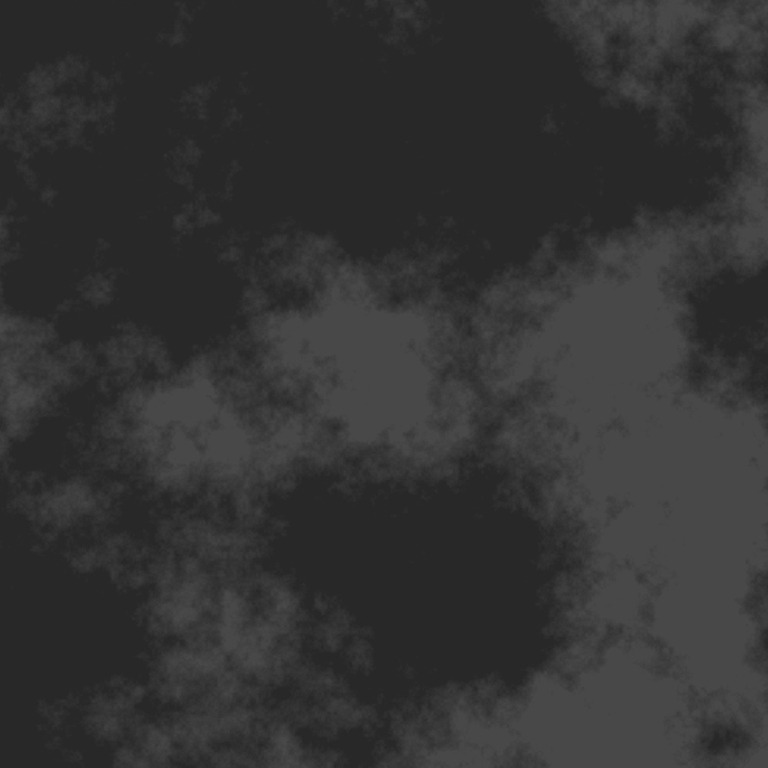
Reproduce this texture procedurally as a three.js fragment shader.

```glsl
// Soft grey clouds with ragged, wispy edges over a flat charcoal ground.
varying vec2 vUv;

const vec3 CHARCOAL = vec3(0.157);
const vec3 CLOUD_GREY = vec3(0.284);
const float CLOUD_CELLS = 3.6;
const vec2 FIELD_ORIGIN = vec2(1.0, -1.0);
const float ROUGHNESS = 0.69;
const int OCTAVES = 8;

// Integer permutation hash, exact in single precision
float permute(float n) {
  return mod((34.0 * n + 1.0) * n, 289.0);
}

float hash(vec2 cell) {
  cell = mod(cell, 289.0);
  return permute(mod(permute(cell.x) + cell.y, 289.0)) / 289.0;
}

// Smoothly interpolated lattice noise, 0 to 1
float valueNoise(vec2 p) {
  vec2 cell = floor(p);
  vec2 f = fract(p);
  vec2 w = f * f * (3.0 - 2.0 * f);
  float bottom = mix(hash(cell), hash(cell + vec2(1.0, 0.0)), w.x);
  float top = mix(hash(cell + vec2(0.0, 1.0)), hash(cell + vec2(1.0, 1.0)), w.x);
  return mix(bottom, top, w.y);
}

// Layered noise, normalised to 0 to 1
float fbm(vec2 p, float gain) {
  float sum = 0.0;
  float total = 0.0;
  float amplitude = 1.0;
  for (int i = 0; i < OCTAVES; i++) {
    sum += amplitude * valueNoise(p);
    total += amplitude;
    amplitude *= gain;
    p = p * 2.02 + vec2(17.3, 41.7);
  }
  return sum / total;
}

// Linear ramp from clear below the low level to solid above the high one
float cloudCover(float density, float low, float high) {
  return clamp((density - low) / (high - low), 0.0, 1.0);
}

void main() {
  float density = fbm(vUv * CLOUD_CELLS + FIELD_ORIGIN, ROUGHNESS);
  float cover = cloudCover(density, 0.461, 0.616);
  gl_FragColor = vec4(mix(CHARCOAL, CLOUD_GREY, cover), 1.0);
}
```
